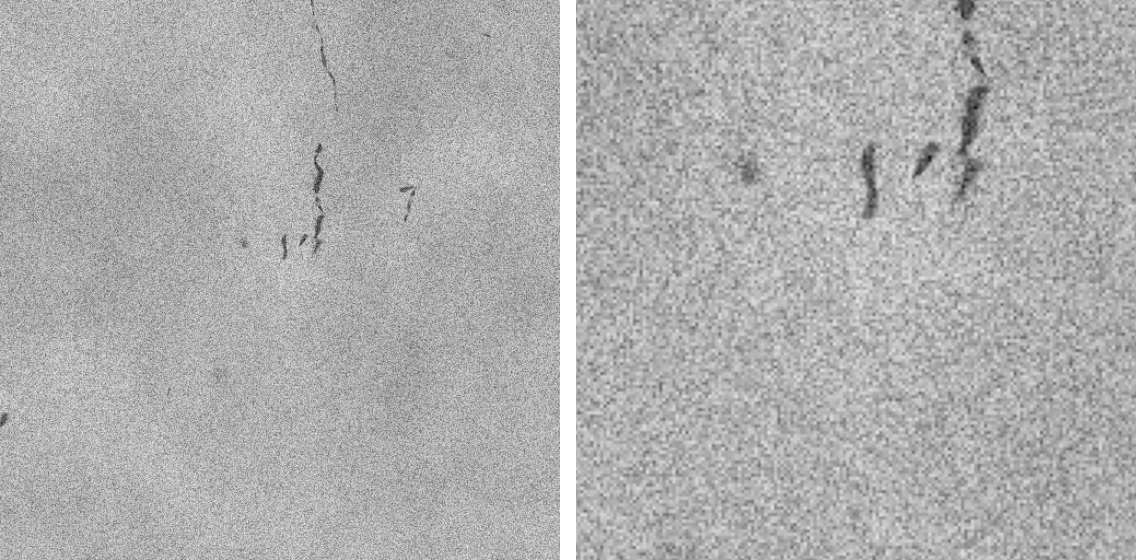
Left: the whole. Right: its middle third, enlarged.
Reproduce this texture procedurally as a WebGL 1 fragment shader.

```glsl
precision highp float;
// Grainy grey film: fine near-Gaussian grain over faint cloudy mottling,
// with a broken vertical crack, a few knotted ticks and stray flecks.
// Strokes are warped segment distances; everything is in canvas units.

uniform vec2 u_resolution;

float hash(vec2 p) {
  vec3 q = fract(p.xyx * 0.1031);
  q += dot(q, q.yzx + 33.33);
  return fract((q.x + q.y) * q.z);
}

float noise(vec2 p) {
  vec2 cell = floor(p);
  vec2 f = fract(p);
  f = f * f * (3.0 - 2.0 * f);
  float low = mix(hash(cell), hash(cell + vec2(1.0, 0.0)), f.x);
  float high = mix(hash(cell + vec2(0.0, 1.0)), hash(cell + 1.0), f.x);
  return mix(low, high, f.y);
}

// Soft mottling, centred on zero
float clouds(vec2 p) {
  float sum = 0.0;
  float amplitude = 0.5;
  for (int i = 0; i < 5; i++) {
    sum += amplitude * (noise(p) - 0.5);
    p = mat2(0.8, 0.6, -0.6, 0.8) * p * 2.0 + 17.3;
    amplitude *= 0.58;
  }
  return sum;
}

// Sum of three uniform fields, scaled to unit deviation
float grain(vec2 uv) {
  vec2 p = uv * 512.0 - 0.5;
  float sum = 0.0;
  for (int i = 0; i < 3; i++) {
    sum += noise(p + float(i) * vec2(613.0, 787.0) + 40.0);
  }
  return 2.0 * (sum - 1.5);
}

// Wavering line from a to b with knots and gaps along it
float stroke(vec2 p, vec2 a, vec2 b, float width) {
  p += 0.012 * (vec2(noise(p * 42.0 + 9.0), noise(p * 42.0 + 31.0)) - 0.5);
  vec2 ab = b - a;
  float t = clamp(dot(p - a, ab) / dot(ab, ab), 0.0, 1.0);
  float d = length(p - a - ab * t);
  float knots = noise(vec2(t * length(ab) * 65.0, a.x * 90.0));
  float w = width * (0.3 + 1.4 * knots * knots);
  float ink = 0.25 + 0.75 * smoothstep(0.2, 0.6, noise(p * 110.0 + a * 50.0));
  return ink * (1.0 - smoothstep(w * 0.3, w * 1.3 + 0.0015, d));
}

float patchAt(vec2 p, vec2 center, float radius) {
  vec2 q = (p - center) / radius;
  return exp(-dot(q, q));
}

void main() {
  vec2 uv = gl_FragCoord.xy / u_resolution;

  // Long cracks
  float ink = 0.75 * stroke(uv, vec2(0.553, 1.01), vec2(0.603, 0.805), 0.0032);
  ink = max(ink, stroke(uv, vec2(0.566, 0.745), vec2(0.573, 0.59), 0.0052));
  ink = max(ink, 0.9 * stroke(uv, vec2(0.742, 0.665), vec2(0.720, 0.600), 0.0038));
  ink = max(ink, 0.4 * stroke(uv, vec2(0.757, 0.840), vec2(0.748, 0.805), 0.003));

  // Row of upright ticks, thickening to a blot
  for (int i = 0; i < 3; i++) {
    float k = float(i);
    vec2 center = vec2(0.511 + 0.028 * k, 0.56 + 0.006 * k);
    vec2 halfSpan = vec2(0.003, 0.007 + 0.014 * abs(k - 1.0));
    float width = 0.0035 + 0.0022 * k * k;
    ink = max(ink, stroke(uv, center - halfSpan, center + halfSpan, width));
  }

  // Stray flecks
  for (int i = 0; i < 4; i++) {
    float k = float(i);
    vec2 center = fract(vec2(0.44, 0.57) + k * vec2(0.43, 0.365));
    float angle = 6.283 * hash(vec2(k, 5.0));
    vec2 halfSpan = 0.007 * vec2(cos(angle), sin(angle));
    float strength = 0.5 + 0.4 * hash(vec2(k, 8.0));
    ink = max(ink, strength * stroke(uv, center - halfSpan, center + halfSpan, 0.005));
  }
  ink = max(ink, stroke(uv, vec2(0.0, 0.238), vec2(0.012, 0.252), 0.005));

  // Mottled base with one pale patch and a few smudges
  float tone = 0.684 + 0.17 * clouds(uv * vec2(4.2, 3.2) + 3.0);
  tone += 0.05 * patchAt(uv, vec2(0.87, 0.73), 0.08);
  tone -= 0.03 * patchAt(uv, vec2(0.63, 0.81), 0.09);
  tone -= 0.09 * patchAt(uv, vec2(0.39, 0.33), 0.018);
  tone -= 0.03 * patchAt(uv, vec2(0.46, 0.27), 0.09);

  // Grain, slightly heavier toward the dark side
  float g = grain(uv);
  tone += 0.087 * g - 0.006 * g * g - 0.38 * ink;

  gl_FragColor = vec4(vec3(clamp(tone, 0.0, 1.0)), 1.0);
}
```
